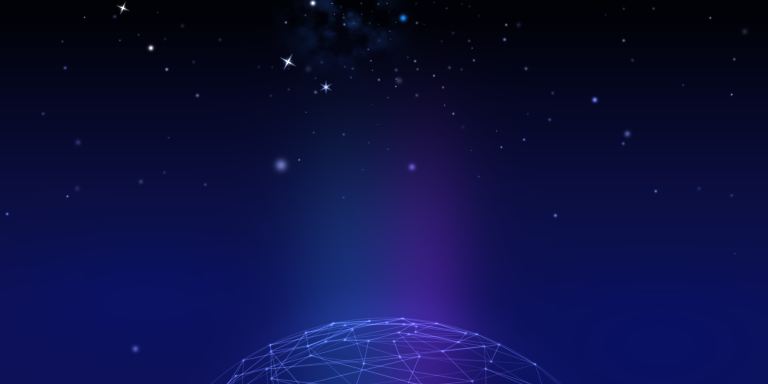
Reproduce this background procedurally as a Shadertoy shader.

```glsl
// A night sky fading from black to deep blue, lit by a blue and violet beam.
// Hashed cells scatter the stars, value noise forms a small nebula, and
// jittered nodes on a tilted sphere are joined into a wireframe dome.

const vec2 DOME_CENTER = vec2(1.005, -0.516);
const float DOME_RADIUS = 0.688;
const float NODES_PER_RING = 11.0;

vec3 hash3(vec2 p) {
    vec3 q = fract(p.xyx * vec3(0.1031, 0.1030, 0.0973));
    q += dot(q, q.yxz + 33.33);
    return fract((q.xxy + q.yzz) * q.zyx);
}

float noise(vec2 p) {
    vec2 i = floor(p), f = fract(p);
    f = f * f * (3.0 - 2.0 * f);
    return mix(mix(hash3(i).x, hash3(i + vec2(1, 0)).x, f.x),
               mix(hash3(i + vec2(0, 1)).x, hash3(i + vec2(1, 1)).x, f.x), f.y);
}

float fbm(vec2 p) {
    float sum = 0.0, amp = 0.5;
    for (int i = 0; i < 4; i++) {
        sum += amp * noise(p);
        p = p * 2.1 + 7.3;
        amp *= 0.5;
    }
    return sum;
}

float bell(float x) { return exp(-x * x); }

// At most one star per cell, kept clear of the cell borders
vec3 starLayer(vec2 p, float cells, float density, float radius) {
    vec2 id = floor(p * cells);
    vec3 h = hash3(id + cells * 3.7);
    vec3 look = hash3(id + cells * 9.1 + 50.0);
    float d = length(p - (id + 0.25 + 0.5 * h.xy) / cells);
    float r = max(radius * (0.6 + 0.7 * look.x), 0.5 / iResolution.y);
    vec3 tint = mix(vec3(0.35, 0.48, 1.0), vec3(0.9, 0.92, 1.0), look.y);
    return tint * step(h.z, density) * (0.25 + 0.75 * look.z * look.z) * bell(d / r);
}

float softStar(vec2 p, vec2 at, float radius) {
    return bell(length(p - at) / radius);
}

// Bright core with thin tapering rays
float sparkle(vec2 p, vec2 at, float size, float rays, float turn) {
    vec2 d = p - at;
    float r = length(d), sector = 6.28318 / rays;
    float a = mod(atan(d.y, d.x) + turn + 0.5 * sector, sector) - 0.5 * sector;
    float ray = bell(r * sin(a) / 0.0022) * max(1.0 - r / size, 0.0);
    return ray + 0.6 * bell(r / (0.3 * size));
}

float segment(vec2 p, vec2 a, vec2 b) {
    vec2 pa = p - a, ba = b - a;
    return length(pa - ba * clamp(dot(pa, ba) / dot(ba, ba), 0.0, 1.0));
}

// Jittered point on the sphere, tilted toward the viewer and flattened
vec2 domeNode(float ring, float k) {
    k = mod(k, NODES_PER_RING);
    vec3 h = hash3(vec2(k + 3.0, ring + 11.0));
    float theta = 0.14 + 0.17 * (ring + 0.6 * (h.x - 0.5));
    float phi = 6.28318 * (k + 0.7 * h.y) / NODES_PER_RING;
    vec3 dir = vec3(sin(theta) * sin(phi), cos(theta), sin(theta) * cos(phi));
    return DOME_CENTER + DOME_RADIUS * vec2(dir.x, 0.96 * dir.y - 0.28 * dir.z);
}

float domeMesh(vec2 p) {
    float width = max(0.0016, 0.45 / iResolution.y), sum = 0.0;
    for (float ring = 0.0; ring < 5.0; ring++) {
        for (float k = 0.0; k < NODES_PER_RING; k++) {
            vec2 a = domeNode(ring, k);
            vec3 strength = 0.08 + 0.22 * hash3(vec2(k, ring + 40.0));
            sum += strength.x * bell(segment(p, a, domeNode(ring, k + 1.0)) / width);
            sum += strength.y * bell(segment(p, a, domeNode(ring + 1.0, k)) / width);
            sum += strength.z * bell(segment(p, a, domeNode(ring + 1.0, k + 2.0)) / width);
            sum += 0.35 * bell(length(p - a) / 0.0035);
        }
    }
    float rim = length(p - DOME_CENTER) - DOME_RADIUS;
    return min(sum, 0.8) + 0.15 * bell(rim / width);
}

void mainImage(out vec4 fragColor, in vec2 fragCoord) {
    vec2 p = fragCoord / iResolution.y;

    // Sky gradient with broad blue pools low on both sides
    vec3 color = mix(vec3(0.05, 0.065, 0.345), vec3(0.045, 0.06, 0.27), smoothstep(0.15, 0.5, p.y));
    color = mix(color, vec3(0.018, 0.025, 0.125), smoothstep(0.4, 0.82, p.y));
    color = mix(color, vec3(0.004, 0.006, 0.025), smoothstep(0.72, 1.0, p.y));
    color += vec3(-0.01, 0.005, 0.05) * bell(length((p - vec2(0.38, 0.25)) / vec2(0.3, 0.15)));
    color += vec3(-0.02, 0.0, 0.04) * bell(length((p - vec2(1.72, 0.1)) / vec2(0.35, 0.2)));

    // Twin beam: blue on the left, violet on the right
    float fade = 1.0 - smoothstep(0.2, 0.95, p.y);
    color += fade * vec3(0.04, 0.12, 0.15) * bell((p.x - 0.91) / 0.16);
    color += fade * vec3(0.16, 0.035, 0.17) * bell((p.x - 1.11) / 0.13);

    // Nebula and its fine dust
    float cloud = smoothstep(0.35, 0.75, fbm(p * 18.0));
    color += vec3(0.07, 0.17, 0.36) * cloud * bell(length((p - vec2(0.9, 0.94)) / vec2(0.11, 0.09)));
    float dust = bell((p.x - 1.02) / 0.25) * smoothstep(0.45, 1.0, p.y);
    color += 0.6 * starLayer(p, 42.0, 0.3 * dust, 0.0025);

    // Scattered stars, thinning toward the ground
    float height = smoothstep(0.3, 1.0, p.y);
    color += 0.8 * starLayer(p, 15.0, 0.05 * smoothstep(0.2, 0.5, p.y) + 0.3 * height, 0.0032);
    color += 0.5 * starLayer(p, 7.0, 0.2 * smoothstep(0.4, 0.6, p.y), 0.006);

    // Leading stars
    color += vec3(0.38, 0.4, 0.5) * softStar(p, vec2(0.732, 0.57), 0.014);
    color += vec3(0.3, 0.25, 0.5) * softStar(p, vec2(1.073, 0.565), 0.008);
    color += vec3(0.1, 0.55, 1.0) * softStar(p, vec2(1.05, 0.953), 0.008);
    color += softStar(p, vec2(0.393, 0.875), 0.006) + softStar(p, vec2(0.815, 0.992), 0.006);
    color += vec3(0.45, 0.5, 0.9) * softStar(p, vec2(1.549, 0.74), 0.006);
    color += vec3(0.8, 0.85, 1.0) * sparkle(p, vec2(0.75, 0.839), 0.026, 4.0, 0.5);
    color += vec3(0.55, 0.6, 0.75) * sparkle(p, vec2(0.849, 0.773), 0.019, 6.0, 0.52);
    color += 0.8 * sparkle(p, vec2(0.32, 0.979), 0.02, 4.0, 0.4);

    // Wireframe dome with a faint haze along its edge
    float rim = length(p - DOME_CENTER) - DOME_RADIUS;
    color += vec3(0.025, 0.03, 0.07) * bell(rim / 0.06) * bell((p.x - 1.0) / 0.4);
    if (p.y < 0.25) color += vec3(0.4, 0.48, 0.7) * domeMesh(p);

    fragColor = vec4(color, 1.0);
}
```
